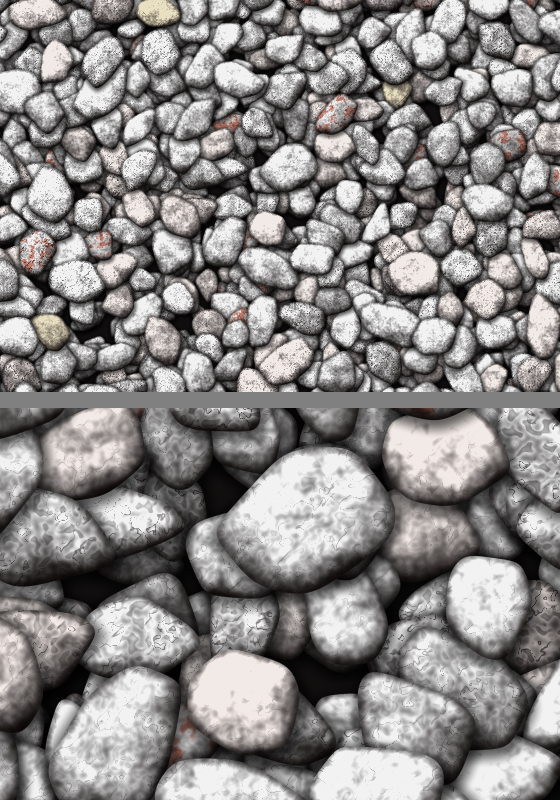
Top, the full canvas; bottom, a detail of the centre.
Give the GLSL for this texture, as a Shadertoy shader.

```glsl
const float TAU = 6.2831853;
const int LAYERS = 4;
const int SIDES = 7;
const float CORNER_SHARPNESS = 11.0;
const float CORE_DEPTH = 0.7;
const float JITTER = 0.3;
const float REACH = 1.2;
const vec4 CELL_SIZE = vec4(0.074, 0.082, 0.092, 0.116);
const vec4 FILL = vec4(1.0, 1.0, 0.88, 0.27);
const vec4 LAYER_LIGHT = vec4(0.74, 0.86, 0.97, 1.03);
const float SHADOW_WIDTH = 0.013;
const float SHADOW_DEPTH = 0.58;
const vec2 SHADOW_SHIFT = vec2(0.001, -0.003);
const vec3 LIGHT = vec3(-0.26, 0.56, 0.78);
const float EXPOSURE = 1.2;
const float FACET_SCALE = 24.0;
const float MOTTLE_SCALE = 42.0;
const float CRACK_SCALE = 58.0;
const float GRAIN_SCALE = 135.0;
const vec3 GAP = vec3(0.065, 0.055, 0.055);
const vec3 WARM_SHADE = vec3(0.012, -0.004, -0.004);
const vec3 RUST = vec3(0.72, 0.38, 0.30);
const vec3 CREAM = vec3(0.96, 0.92, 0.80);
const vec3 BROWN = vec3(1.0, 0.965, 0.95);

vec3 hash3(vec2 p) {
    vec3 q = fract(p.xyx * vec3(0.1031, 0.1030, 0.0973));
    q += dot(q, q.yxz + 33.33);
    return fract((q.xxy + q.yzz) * q.zyx);
}

vec2 direction(float angle) {
    return vec2(cos(angle), sin(angle));
}

mat2 rotation(float angle) {
    vec2 d = direction(angle);
    return mat2(d.x, d.y, -d.y, d.x);
}

float corner(vec2 cell, vec2 offset, vec2 f) {
    return dot(direction(TAU * hash3(cell + offset).x), f - offset);
}

float gradientNoise(vec2 p) {
    vec2 cell = floor(p), f = fract(p);
    vec2 u = f * f * f * (f * (f * 6.0 - 15.0) + 10.0);
    float low = mix(corner(cell, vec2(0, 0), f), corner(cell, vec2(1, 0), f), u.x);
    float high = mix(corner(cell, vec2(0, 1), f), corner(cell, vec2(1, 1), f), u.x);
    return 1.4 * mix(low, high, u.y);
}

float fbm(vec2 p) {
    float sum = 0.0, amplitude = 0.6;
    for (int i = 0; i < 3; i++) {
        sum += amplitude * gradientNoise(p);
        p = rotation(0.6) * p * 2.1 + 17.3;
        amplitude *= 0.65;
    }
    return sum;
}

// Rounded polygon: xy = outward slope, z = signed distance
vec3 pebble(vec2 p, vec2 seed) {
    float sum = 0.0;
    vec2 slope = vec2(0.0);
    for (int i = 0; i < SIDES; i++) {
        vec3 h = hash3(seed + float(i) * 7.31);
        vec2 n = direction(TAU * (float(i) + 0.55 * h.x) / float(SIDES));
        float w = exp(CORNER_SHARPNESS * (dot(p, n) - mix(0.7, 1.1, h.y)));
        sum += w;
        slope += w * n;
    }
    return vec3(slope / sum, log(sum) / CORNER_SHARPNESS);
}

vec3 stoneColor(vec2 p, vec2 slope, float depth, vec2 seed, float layerLight) {
    vec3 kind = hash3(seed + 51.7), finish = hash3(seed + 93.1);
    vec2 q = p + kind.xy * 9.0;

    // Mottling, veins, pits and grain
    float mottle = fbm(q * MOTTLE_SCALE);
    float vein = abs(gradientNoise(q * CRACK_SCALE + 1.6 * mottle));
    float grain = gradientNoise(q * GRAIN_SCALE);
    float rough = mix(0.3, 1.0, finish.x * finish.x);
    float tone = mix(0.58, 1.0, sqrt(kind.z)) * (1.0 + 0.5 * mottle);
    tone *= 1.0 - 0.55 * rough * smoothstep(0.13, 0.0, vein) * smoothstep(-0.25, 0.25, mottle);
    tone *= 1.0 - 0.45 * rough * smoothstep(0.1, 0.5, grain - 0.4 * mottle);
    tone *= 1.0 + 0.3 * grain;

    // Uneven dome with lit facets and a thin dark rim
    float bend = 1.0 - depth;
    vec2 facet = vec2(gradientNoise(q * FACET_SCALE), gradientNoise(q * FACET_SCALE + 31.0));
    vec2 bump = 0.5 * facet + 0.3 * rough * vec2(mottle, grain);
    vec3 normal = normalize(vec3(slope * bend * bend * 1.25 + bump, 1.0));
    float lit = 0.14 + 0.95 * max(dot(normal, normalize(LIGHT)), 0.0);
    lit *= mix(0.5, 1.0, smoothstep(0.0, 0.2, depth));
    float value = tone * lit * layerLight * EXPOSURE;
    value = mix(value, smoothstep(0.0, 1.05, value), 0.3);

    // Mineral tints
    vec3 tint = mix(vec3(1.0), BROWN, step(0.78, finish.y));
    tint = mix(tint, CREAM, step(finish.y, 0.008));
    float rusty = step(0.965, finish.z) * smoothstep(-0.1, 0.3, mottle);
    tint = mix(tint, RUST, 0.8 * rusty);
    return min(value, 0.95) * tint + WARM_SHADE * max(1.0 - value, 0.0);
}

void mainImage(out vec4 fragColor, in vec2 fragCoord) {
    vec2 p = fragCoord / iResolution.y;
    float edge = 0.7 / iResolution.y;
    vec3 color = GAP;

    // Stack stones from the buried layer to the top one
    for (int layer = 0; layer < LAYERS; layer++) {
        float size = CELL_SIZE[layer];
        mat2 turn = rotation(0.7 + 1.9 * float(layer));
        vec2 grid = turn * p / size + 40.0;
        for (int k = 0; k < 9; k++) {
            vec2 cell = floor(grid) + vec2(k % 3, k / 3) - 1.0;
            vec2 seed = cell + float(layer) * 131.0;
            vec3 place = hash3(seed), form = hash3(seed + 23.9);
            vec2 local = grid - cell - 0.5 - JITTER * (2.0 * place.xy - 1.0);
            if (place.z > FILL[layer] || length(local) > REACH) continue;

            // Stretch and spin each stone
            mat2 spin = rotation(TAU * form.x);
            float aspect = mix(1.0, 1.3, form.y);
            vec2 scale = vec2(1.0 / aspect, aspect) / mix(0.44, 0.64, form.z);
            vec3 shape = pebble(spin * local * scale, seed);
            shape = pebble((spin * local) * scale, seed);
            vec2 slope = (shape.xy * scale) * spin * turn;
            float steepness = max(length(slope), 0.6);
            float distance = shape.z * size / steepness;

            float shadow = distance + dot(slope / steepness, -SHADOW_SHIFT);
            color *= 1.0 - SHADOW_DEPTH * (1.0 - smoothstep(-0.003, SHADOW_WIDTH, shadow));
            if (distance > edge) continue;
            float depth = clamp(-shape.z / CORE_DEPTH, 0.0, 1.0);
            vec3 stone = stoneColor(p, slope / steepness, depth, seed, LAYER_LIGHT[layer]);
            color = mix(color, stone, smoothstep(edge, -edge, distance));
        }
    }
    fragColor = vec4(clamp(color, 0.0, 1.0), 1.0);
}
```
